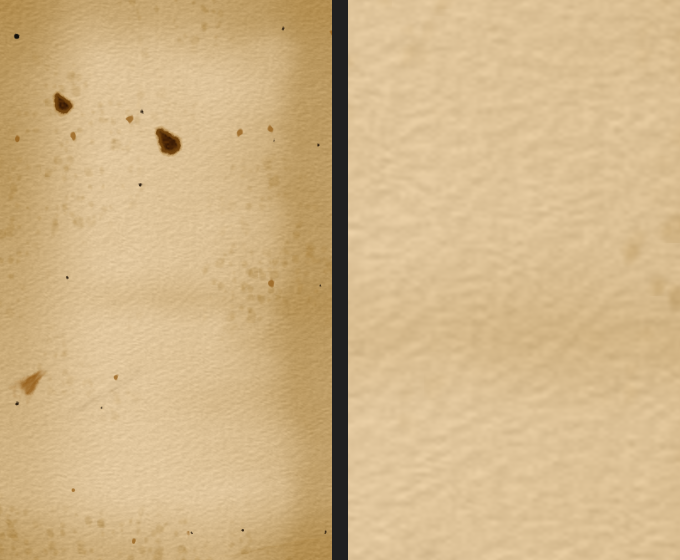
Left: the whole. Right: its middle third, enlarged.
Reproduce this texture procedurally as a Shadertoy shader.

```glsl
// Aged, foxed paper sheet with ink blots, a rust smear and darkened edges.

float hash(vec2 p) {
    return fract(sin(dot(p, vec2(127.1, 311.7))) * 43758.5453);
}

float noise(vec2 p) {
    vec2 i = floor(p), f = fract(p);
    f = f * f * (3.0 - 2.0 * f);
    return mix(mix(hash(i), hash(i + vec2(1, 0)), f.x),
               mix(hash(i + vec2(0, 1)), hash(i + vec2(1, 1)), f.x), f.y);
}

float fbm(vec2 p) {
    float sum = 0.0, amp = 0.5;
    for (int i = 0; i < 5; i++) {
        sum += amp * noise(p);
        p = mat2(1.6, 1.2, -1.2, 1.6) * p + 7.3;
        amp *= 0.5;
    }
    return sum;
}

// One ragged spot in some of the cells; radius and softness in canvas heights
float scatter(vec2 p, float cells, float chance, float radius, float soft, float seed) {
    vec2 id = floor(p * cells);
    vec2 key = id + seed;
    vec2 centre = (id + 0.25 + 0.5 * vec2(hash(key), hash(key + 31.7))) / cells;
    float r = radius * mix(0.4, 1.0, hash(key + 57.1));
    float ragged = (noise(p * 0.8 / radius + seed) - 0.5) * radius;
    float d = length((p - centre) * vec2(1.0, 0.8)) - r + ragged;
    return step(hash(key + 83.9), chance) * (1.0 - smoothstep(-soft, soft, d));
}

// Distance to a round drop that tapers towards a tail
float dropShape(vec2 p, vec2 centre, vec2 tail, float r) {
    vec2 q = p - centre;
    float h = clamp(dot(q, tail) / dot(tail, tail), 0.0, 1.0);
    float wobble = (fbm(p * 110.0) - 0.5) * 0.007;
    return length(q - tail * h) - r * mix(1.0, 0.4, h) + wobble;
}

vec3 addDrop(vec3 col, vec2 p, float d) {
    float mottle = noise(p * 260.0);
    vec3 core = mix(vec3(0.16, 0.06, 0.01), vec3(0.38, 0.20, 0.03), mottle * 0.8);
    col = mix(col, vec3(0.65, 0.46, 0.18), 0.5 * (1.0 - smoothstep(0.0, 0.006, d)));
    col = mix(col, vec3(0.43, 0.25, 0.04), 0.95 * (1.0 - smoothstep(-0.002, 0.002, d)));
    return mix(col, core, 0.85 * (1.0 - smoothstep(-0.010, -0.003, d)));
}

void mainImage(out vec4 fragColor, in vec2 fragCoord) {
    vec2 p = fragCoord / iResolution.y;
    vec2 uv = fragCoord / iResolution.xy;
    float px = 1.0 / iResolution.y;

    // Broad ageing: darker borders, a faint cross band and clouds
    float cloud = fbm(p * vec2(5.0, 7.0) + 3.0) - 0.48;
    float edge = uv.x + 0.12 * cloud;
    float age = 0.10 + 0.45 * cloud;
    age += 0.30 * smoothstep(0.62, 0.84, edge) + 0.48 * smoothstep(0.80, 0.93, edge);
    age += (1.0 - smoothstep(0.0, 0.30, edge)) * mix(0.40, 0.85, smoothstep(0.25, 0.75, uv.y));
    age += 0.55 * smoothstep(0.84, 1.02, uv.y + 0.1 * cloud);
    age += 0.45 * (1.0 - smoothstep(0.0, 0.13, uv.y));
    float band = (uv.y - 0.465 + 0.03 * cloud) / 0.035;
    age += 0.24 * exp(-band * band) * smoothstep(0.1, 0.5, uv.x);

    // Tide mark in the lower right corner
    float tide = p.y - 0.015 - 0.16 * (p.x - 0.42) - 0.025 * (fbm(p * 14.0) - 0.5);
    float corner = smoothstep(0.36, 0.46, p.x);
    age += corner * (0.12 * (1.0 - smoothstep(-0.002, 0.002, tide))
                   + 0.22 * exp(-abs(tide) / 0.002));

    // Clustered foxing
    float cluster = smoothstep(0.42, 0.62, fbm(p * 6.0 + 21.0));
    for (int i = 0; i < 3; i++) {
        float k = float(i);
        age += 0.32 * cluster * scatter(p + 0.013 * k, 26.0 + 17.0 * k, 0.35,
                                        0.009 - 0.0025 * k, 0.004, 11.0 * k + 5.0);
    }

    vec3 col = mix(vec3(0.88, 0.775, 0.61), vec3(0.73, 0.595, 0.37), clamp(age, 0.0, 1.0));
    col = mix(col, vec3(0.65, 0.48, 0.20), 0.7 * clamp(age - 1.0, 0.0, 1.0));

    // Embossed paper tooth, slightly wider than tall
    vec2 g = p * vec2(135.0, 235.0) + 2.0 * noise(p * 40.0);
    float tooth = noise(g) - noise(g + vec2(0.4, -0.8));
    col += 0.045 * tooth + 0.03 * (noise(p * vec2(330.0, 450.0)) - 0.5);

    // Faint diagonal rub
    vec2 rub = mat2(0.85, -0.53, 0.53, 0.85) * (p - vec2(0.19, 0.30));
    float rubMask = exp(-pow(rub.y / 0.007, 2.0)) * (1.0 - smoothstep(0.05, 0.10, abs(rub.x)));
    col -= 0.07 * rubMask * noise(rub * vec2(60.0, 200.0));

    // Rust smear fanning out from its tip
    vec2 s = mat2(-0.73, 0.69, -0.69, -0.73) * (p - vec2(0.083, 0.342));
    float halfWidth = 0.004 + 0.36 * max(s.x, 0.0);
    float fan = smoothstep(0.0, 0.025, s.x) * (1.0 - smoothstep(0.058, 0.084, s.x + 0.02 * noise(p * 120.0)));
    fan *= 1.0 - smoothstep(0.35, 1.0, abs(s.y) / halfWidth + 0.6 * (fbm(p * 90.0) - 0.5));
    float streaks = 0.45 + 0.55 * fbm(s * vec2(50.0, 180.0));
    col = mix(col, vec3(0.56, 0.33, 0.05), fan * streaks);

    // Ink drops, small rust marks and black specks
    col = addDrop(col, p, dropShape(p, vec2(0.113, 0.812), vec2(-0.010, 0.016), 0.015));
    col = addDrop(col, p, dropShape(p, vec2(0.304, 0.742), vec2(-0.017, 0.022), 0.018));
    col = mix(col, vec3(0.58, 0.36, 0.08), 0.75 * scatter(p, 11.0, 0.12, 0.005, 0.002, 41.0));
    col = mix(col, vec3(0.14, 0.09, 0.04), 0.9 * scatter(p, 13.0, 0.15, 0.0025, px, 67.0));
    float hole = length(p - vec2(0.030, 0.935)) - 0.005 + 0.001 * noise(p * 400.0);
    col = mix(col, vec3(0.07, 0.06, 0.04), 1.0 - smoothstep(-px, px, hole));

    fragColor = vec4(clamp(col, 0.0, 1.0), 1.0);
}
```
